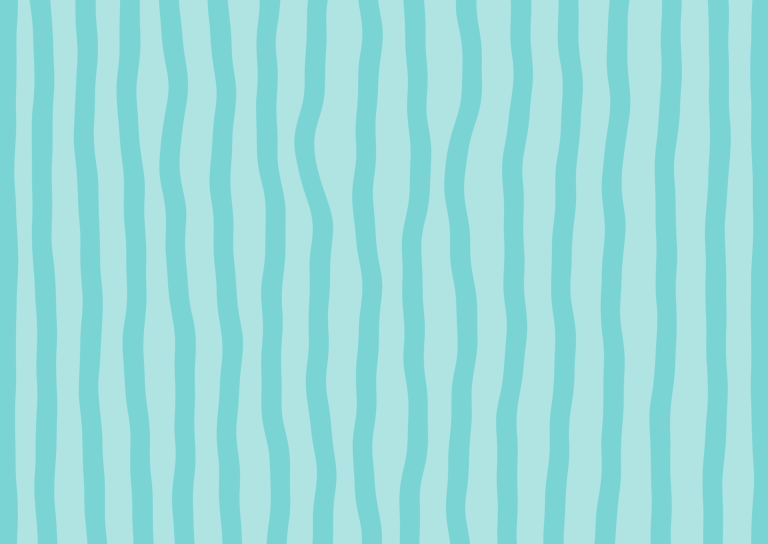
A Shadertoy shader for this pattern:

```glsl
const float PI = 3.14159265;
const float GAPS = 16.0; // spaces between the 17 stripe centres

float hash(float n) {
    return fract(sin(n * 127.1) * 43758.5);
}

// Layered sines, phase-shifted by seed; roughly -1 to 1
float wobble(float height, float seed) {
    float slow = sin(2.0 * PI * (height * 2.1 + hash(seed)));
    float medium = sin(2.0 * PI * (height * 4.3 + hash(seed + 31.0)));
    float fine = sin(2.0 * PI * (height * 8.7 + hash(seed + 67.0)));
    return 0.62 * slow + 0.26 * medium + 0.12 * fine;
}

// Short sideways kink around one height
float kink(float height, float centre, float spread) {
    float offset = (height - centre) / spread;
    return exp(-offset * offset);
}

// Horizontal centre of a stripe, in canvas widths
float stripeCentre(float index, float height) {
    float across = index / GAPS;
    float arch = sin(PI * across);
    float crowding = -0.022 * arch;
    float lean = 0.019 * sin(2.0 * PI * across) * (0.5 - height);
    float sway = mix(0.0025, 0.0075, arch) * wobble(height, index + 3.0);

    // Every third stripe bulges left in its upper half
    float isThird = 1.0 - step(0.5, mod(index + 2.0, 3.0));
    float kinkHeight = 0.7 + 0.08 * (hash(index + 11.0) - 0.5);
    float bulge = -0.015 * arch * isThird * kink(height, kinkHeight, 0.085);

    return across + crowding + lean + sway + bulge;
}

// Half the stripe width; the two border bands are broader
float stripeHalfWidth(float index, float height) {
    float border = step(0.5 * GAPS - 0.5, abs(index - 0.5 * GAPS));
    float roughness = 0.0006 * wobble(height * 1.7, index + 97.0);
    return mix(0.0131, 0.0212, border) + roughness;
}

// Signed horizontal distance to the nearest stripe
float stripesDistance(vec2 uv) {
    float nearest = 1.0;
    for (float index = 0.0; index <= GAPS; index += 1.0) {
        float offset = abs(uv.x - stripeCentre(index, uv.y));
        nearest = min(nearest, offset - stripeHalfWidth(index, uv.y));
    }
    return nearest;
}

void mainImage(out vec4 fragColor, in vec2 fragCoord) {
    vec3 paleAqua = vec3(0.69, 0.894, 0.892);
    vec3 turquoise = vec3(0.482, 0.832, 0.83);

    vec2 uv = fragCoord / iResolution.xy;
    float pixel = 1.0 / iResolution.x;
    float dist = stripesDistance(uv);
    float coverage = 1.0 - smoothstep(-0.75 * pixel, 0.75 * pixel, dist);

    fragColor = vec4(mix(paleAqua, turquoise, coverage), 1.0);
}
```
